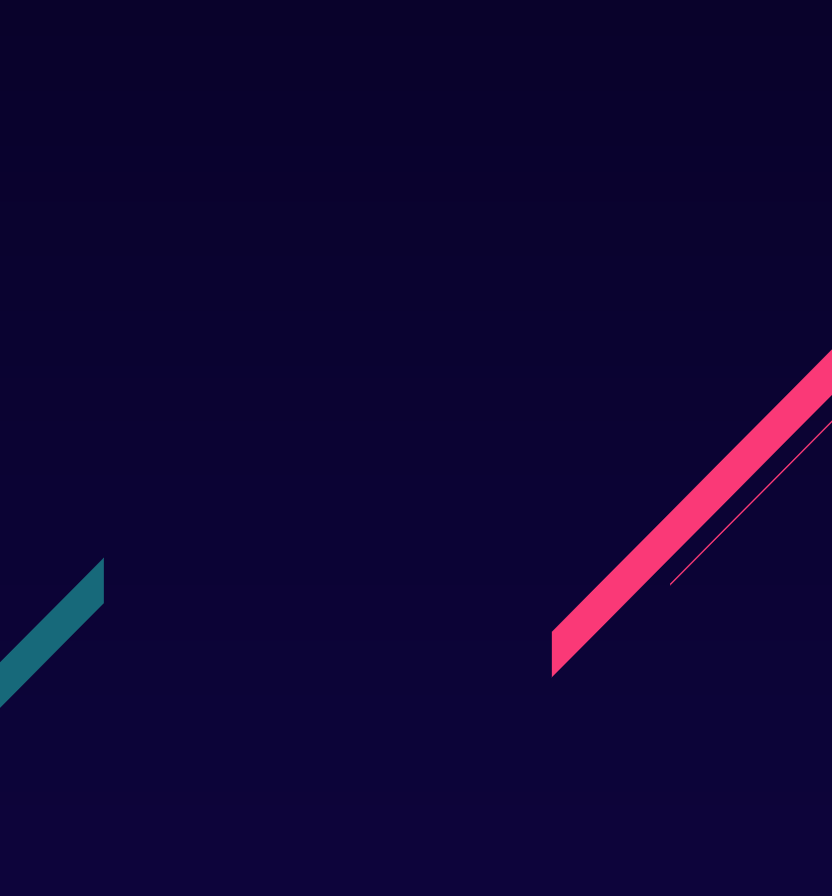
This background is drawn by a WebGL 1 fragment shader. Its source:

```glsl
precision highp float;
// Dark indigo vertical gradient crossed by teal and pink diagonal bands.

uniform vec2 u_resolution;

const vec3 INDIGO_TOP = vec3(0.034, 0.008, 0.168);
const vec3 INDIGO_BOTTOM = vec3(0.051, 0.016, 0.232);
const vec3 TEAL = vec3(0.09, 0.41, 0.48);
const vec3 PINK = vec3(0.98, 0.225, 0.465);

const float SLOPE = 1.008;
const float BAND_HALF_HEIGHT = 0.0254;
const float LINE_HALF_HEIGHT = 0.0011;

// Antialiased coverage of a shape from its signed distance.
float coverage(float dist, float pixel) {
    return clamp(0.5 - dist / pixel, 0.0, 1.0);
}

// Signed distance to a slanted strip around the line through anchor.
float slantedStrip(vec2 p, vec2 anchor, float slope, float halfHeight) {
    vec2 d = p - anchor;
    return (abs(d.y - slope * d.x) - halfHeight) / sqrt(1.0 + slope * slope);
}

// Strip cut vertically at the anchor; side is 1.0 to keep the right, -1.0 the left.
float cutStrip(vec2 p, vec2 anchor, float slope, float halfHeight, float side) {
    float cut = side * (anchor.x - p.x);
    return max(slantedStrip(p, anchor, slope, halfHeight), cut);
}

void main() {
    // Canvas height is one unit.
    vec2 p = gl_FragCoord.xy / u_resolution.y;
    float pixel = 1.0 / u_resolution.y;

    vec3 color = mix(INDIGO_BOTTOM, INDIGO_TOP, p.y);

    // Teal band entering from the left edge.
    float tealBand = cutStrip(p, vec2(0.1159, 0.3522), SLOPE, BAND_HALF_HEIGHT, -1.0);
    color = mix(color, TEAL, coverage(tealBand, pixel));

    // Pink band and its thin companion line leaving at the right edge.
    float pinkBand = cutStrip(p, vec2(0.6159, 0.2695), SLOPE, BAND_HALF_HEIGHT, 1.0);
    float pinkLine = cutStrip(p, vec2(0.748, 0.3477), SLOPE, LINE_HALF_HEIGHT, 1.0);
    color = mix(color, PINK, coverage(min(pinkBand, pinkLine), pixel));

    gl_FragColor = vec4(color, 1.0);
}
```
